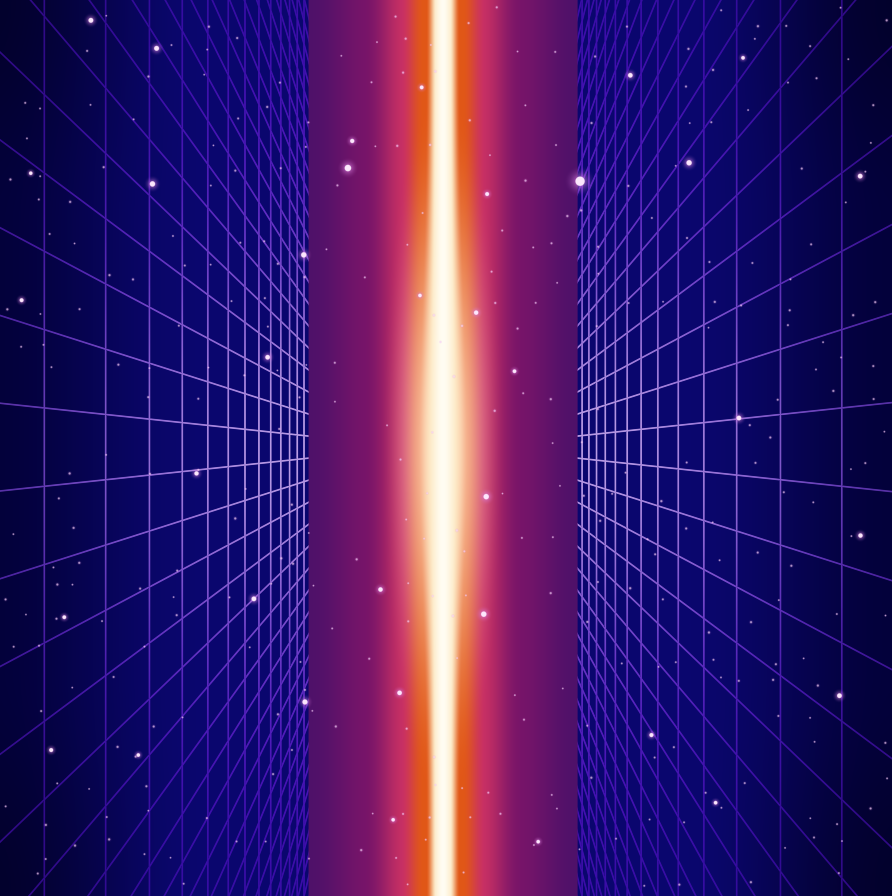
This background is drawn by a Shadertoy shader. Its source:

```glsl
// A glowing vertical beam in a purple band, between two receding neon grid walls.
// The walls use a perspective divide (1/w), the beam is a stack of soft gradients
// with an elliptical flare, and the stars are hashed cells at three scales.

#define CENTRE vec2(0.4967, 0.501)
#define BAND_HALF 0.1508     // half width of the purple band
#define VANISH 0.0346        // vanishing point offset from the beam axis
#define DEPTH_SCALE 2.062    // spacing of the upright grid lines
#define ROW_SLOPE 0.212      // spacing of the converging grid lines
#define LINE_HALF 0.00095    // half thickness of a grid line
#define FLARE vec2(0.070, 0.40)

float hash(vec2 p) {
    return fract(sin(dot(p, vec2(127.1, 311.7))) * 43758.5453);
}

// Distance to the nearest repeat, given the coordinate and its gradient length
float repeatDistance(float coord, float gradient) {
    return abs(fract(coord + 0.5) - 0.5) / gradient;
}

float stroke(float dist, float pixel) {
    return 1.0 - smoothstep(LINE_HALF - 0.6 * pixel, LINE_HALF + 0.6 * pixel, dist);
}

// Navy wall with perspective grid; q.x is distance from the axis
vec3 wall(vec2 q, float pixel) {
    float height = abs(q.y);
    float side = smoothstep(0.27, 0.51, q.x);
    vec3 navy = mix(vec3(0.040, 0.025, 0.43), vec3(0.012, 0.003, 0.23), side);
    navy *= 1.0 - 0.25 * smoothstep(0.25, 0.5, height) * side;

    float w = max(q.x - VANISH, 0.02);
    float depth = DEPTH_SCALE / w;
    float row = q.y / (w * ROW_SLOPE) + 0.5;
    float rowGradient = length(vec2(q.y / w, 1.0)) / (w * ROW_SLOPE);
    float upright = stroke(repeatDistance(depth, depth / w), pixel);
    float converging = stroke(repeatDistance(row, rowGradient), pixel);

    // Lines pale towards the middle of the canvas
    float lit = exp(-q.y * q.y / 0.045) * mix(1.0, 0.35, smoothstep(0.15, 0.5, q.x));
    vec3 lineColour = mix(vec3(0.31, 0.06, 0.76), vec3(0.82, 0.69, 0.96), lit);
    float fade = 0.88 - 0.3 * smoothstep(0.3, 0.65, length(q));
    return mix(navy, lineColour, max(upright, converging) * fade);
}

// Purple band, orange rim, elliptical flare and pale core
vec3 beam(vec2 q) {
    float a = q.x;
    vec3 col = mix(vec3(0.47, 0.08, 0.41), vec3(0.31, 0.065, 0.41), smoothstep(0.08, 0.15, a));
    col = mix(vec3(0.79, 0.19, 0.39), col, smoothstep(0.040, 0.088, a));
    col = mix(vec3(0.88, 0.34, 0.09), col, smoothstep(0.022, 0.047, a));

    float flare = 1.0 - smoothstep(0.0, 1.0, length(q / FLARE));
    col = mix(col, vec3(1.0, 0.86, 0.76), flare);

    float swell = exp(-q.y * q.y / 0.045);
    float core = mix(0.013, 0.019, swell);
    float coreMask = 1.0 - smoothstep(core * 0.6, core * 1.45, a);
    vec3 coreColour = mix(vec3(1.0, 0.99, 0.95), vec3(0.99, 0.91, 0.76), smoothstep(0.0, core, a));
    return mix(col, coreColour, coreMask);
}

// One hashed star per cell: x is the soft halo, y the solid centre
vec2 stars(vec2 uv, float cells, float density, float radius, float pixel) {
    vec2 id = floor(uv * cells);
    vec2 offset = vec2(hash(id + cells), hash(id + cells + 37.0));
    vec2 place = (id + 0.15 + 0.7 * offset) / cells;
    float size = radius * mix(0.6, 1.0, hash(id + cells + 71.0));
    float present = step(hash(id + cells + 13.0), density);
    float d = length(uv - place);
    float halo = pow(max(1.0 - d / size, 0.0), 1.8);
    float dotMask = 1.0 - smoothstep(0.28 * size - pixel * 0.5, 0.28 * size + pixel, d);
    return present * vec2(halo, dotMask);
}

void mainImage(out vec4 fragColor, in vec2 fragCoord) {
    vec2 uv = fragCoord / iResolution.xy;
    float pixel = 1.0 / iResolution.y;
    vec2 q = uv - CENTRE;
    q.x = abs(q.x);

    // Walls outside, beam inside
    float outside = smoothstep(BAND_HALF - 0.5 * pixel, BAND_HALF + 0.5 * pixel, q.x);
    vec3 col = mix(beam(q), wall(q, pixel), outside);

    // Star layers run from large and few to small and many
    float cells = 4.0;
    float density = 0.28;
    float radius = 0.020;
    for (int i = 0; i < 3; i++) {
        vec2 star = stars(uv, cells, density, radius, pixel);
        float strength = i == 2 ? 0.5 : 0.95;
        col = mix(col, vec3(0.86, 0.50, 0.88), star.x * strength);
        col = mix(col, vec3(1.0, 0.93, 1.0), star.y * strength);
        cells *= i == 0 ? 2.0 : 3.5;
        density = i == 0 ? 0.45 : 0.42;
        radius = i == 0 ? 0.010 : 0.0034;
    }

    fragColor = vec4(clamp(col, 0.0, 1.0), 1.0);
}
```
